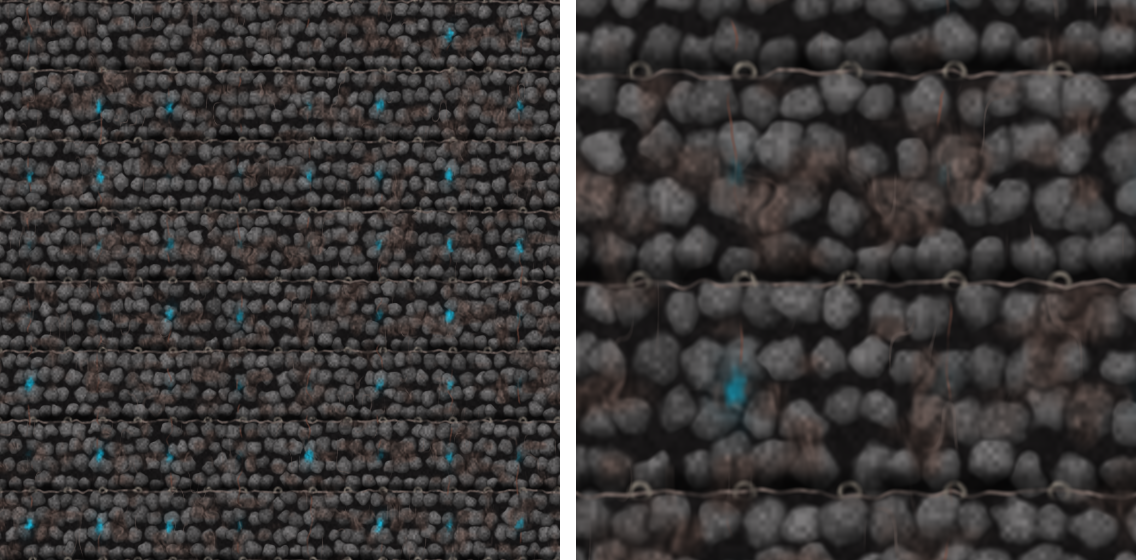
Left: the whole. Right: its middle third, enlarged.
Reproduce this texture procedurally as a Shadertoy shader.

```glsl
#define REPEATS 8.0
#define LOOPS vec2(5.0, 4.0)
#define JITTER vec2(0.46, 0.36)
#define LOOP_RADIUS vec2(0.68, 0.55)
#define SEAM_Y 0.98
#define SEAM_WIDTH 0.016
#define FLECK_POS vec2(0.42, 0.49)
#define GAP_COLOR vec3(0.085, 0.079, 0.081)
#define YARN_COLOR vec3(0.425, 0.418, 0.420)
#define FUZZ_COLOR vec3(0.36, 0.315, 0.30)
#define THREAD_COLOR vec3(0.46, 0.28, 0.23)
#define FLECK_COLOR vec3(0.10, 0.62, 0.73)

float hash(vec2 p) {
    return fract(sin(dot(p, vec2(127.1, 311.7))) * 43758.5453);
}

vec2 hash2(vec2 p) {
    return vec2(hash(p), hash(p + 57.3));
}

float noise(vec2 p) {
    vec2 i = floor(p), f = fract(p);
    f = f * f * (3.0 - 2.0 * f);
    return mix(mix(hash(i), hash(i + vec2(1, 0)), f.x),
               mix(hash(i + vec2(0, 1)), hash(i + vec2(1, 1)), f.x), f.y);
}

// Overlapping yarn loops, painted row by row with a soft shadow under each
vec3 yarnLoops(vec2 p) {
    vec2 g = (p - vec2(0.0, SEAM_Y)) * LOOPS;
    vec2 id = floor(g);
    g += 0.26 * (vec2(noise(p * 11.0), noise(p * 11.0 + 63.0)) - 0.5);
    vec3 color = GAP_COLOR;
    for (int j = 1; j >= -1; j--) {
        for (int i = -1; i <= 1; i++) {
            vec2 c = id + vec2(i, j);
            vec2 center = c + 0.5 + (hash2(c) - 0.5) * JITTER;
            center.x += 0.5 * mod(c.y, 2.0) - 0.25;
            vec2 d = (g - center) / (LOOP_RADIUS * mix(0.8, 1.08, hash(c + 9.1)));
            float r = length(d);
            float shadow = smoothstep(1.35, 0.7, length(d + vec2(-0.15, 0.18)));
            color = mix(color, GAP_COLOR, 0.7 * shadow);
            float light = 0.93 + dot(d, vec2(-0.14, 0.30)) - 0.55 * r * r;
            float tone = mix(0.74, 1.04, hash(c + 23.7));
            vec3 yarn = YARN_COLOR * max(light * tone, 0.2);
            color = mix(color, yarn, smoothstep(1.0, 0.68, r));
        }
    }
    return color;
}

void mainImage(out vec4 fragColor, in vec2 fragCoord) {
    vec2 p = fragCoord / iResolution.xy * REPEATS;
    float aa = REPEATS / iResolution.y;
    vec2 tile = floor(p), q = fract(p);
    vec3 color = yarnLoops(p);

    // Small tufts of brown fuzz, thickest along the middle of each band
    float fibre = noise(p * vec2(26.0, 13.0) + 3.0 * noise(p * 7.0));
    float middle = exp(-pow((q.y - 0.48) / 0.17, 2.0));
    float tufts = smoothstep(0.55, 0.95, noise(p * vec2(5.3, 6.1) + 17.0) + 0.16 * middle);
    color = mix(color, FUZZ_COLOR * (0.3 + 0.85 * fibre), 0.6 * tufts);
    color *= mix(vec3(1.0), vec3(1.06, 0.98, 0.95), tufts);

    // Short stray hairs along stretched noise contours
    float hair = abs(noise(p * vec2(9.0, 3.6) + 41.0) - 0.5);
    float hairMask = smoothstep(0.58, 0.85, noise(p * 4.3 + 8.0));
    color = mix(color, FUZZ_COLOR * 1.1, 0.4 * hairMask * smoothstep(0.06 + aa, 0.01, hair));

    // Dark groove above the seam, broken into pockets
    float s = fract(p.y - SEAM_Y + 0.5) - 0.5;
    float groove = smoothstep(-0.01, 0.03, s) * smoothstep(0.17, 0.05, s);
    float pocket = 0.5 + 0.5 * cos(12.566 * (p.x - 0.22));
    color *= 1.0 - groove * mix(0.3, 0.75, 0.5 * pocket + 0.5 * noise(p * vec2(9.0, 3.0)));

    // Frayed, broken seam with a pale knot every half repeat
    float wave = 0.045 * (noise(vec2(p.x * 11.0, floor(p.y + 0.5))) - 0.5);
    float line = smoothstep(SEAM_WIDTH + aa, 0.0, abs(s - wave));
    float fray = smoothstep(0.1, 0.8, noise(vec2(p.x * 14.0, floor(p.y + 0.5) * 5.0)));
    color = mix(color, FUZZ_COLOR * 1.25, line * (0.25 + 0.55 * fray));
    float kx = (fract((p.x - 0.97) * 2.0 + 0.5) - 0.5) * 0.5;
    float ring = abs(length(vec2(kx, s - 0.005)) - 0.045);
    float knot = smoothstep(0.022 + aa, 0.0, ring) * smoothstep(-0.04, 0.01, s);
    color = mix(color, vec3(0.50, 0.47, 0.43), knot * (0.25 + 0.65 * fibre));

    // Short broken red threads running up through the fleck column
    float tx = q.x - FLECK_POS.x + 0.09 * (noise(vec2(p.y * 7.0, tile.x)) - 0.5);
    float thread = smoothstep(0.009 + aa, 0.0, abs(tx));
    float threadMask = smoothstep(0.5, 0.85, noise(vec2(tile.x * 3.7, p.y * 6.0)));
    color = mix(color, THREAD_COLOR, 0.55 * thread * threadMask);

    // Bright fleck of varying strength, missing from some repeats
    vec2 rnd = hash2(tile + 71.0);
    vec2 f = q - FLECK_POS - vec2(0.0, 0.06) * (rnd.y - 0.5);
    f.x -= 0.3 * (rnd.y - 0.2) * f.y;
    f += 0.05 * (vec2(noise(p * 17.0), noise(p * 17.0 + 31.0)) - 0.5);
    float size = mix(0.75, 1.25, rnd.x);
    float dist = length(f / (vec2(0.055, 0.092) * size));
    float strength = smoothstep(0.08, 0.95, rnd.x);
    float fleck = smoothstep(1.15, 0.15, dist) * (0.6 + 0.4 * fibre);
    color = mix(color, FLECK_COLOR, fleck * strength);
    color += vec3(-0.02, 0.06, 0.085) * sqrt(strength) * exp(-dist * dist * 0.4);

    // Fine grain of the fibres
    color *= 0.80 + 0.40 * noise(p * vec2(36.0, 32.0));
    fragColor = vec4(clamp(color, 0.0, 1.0), 1.0);
}
```
